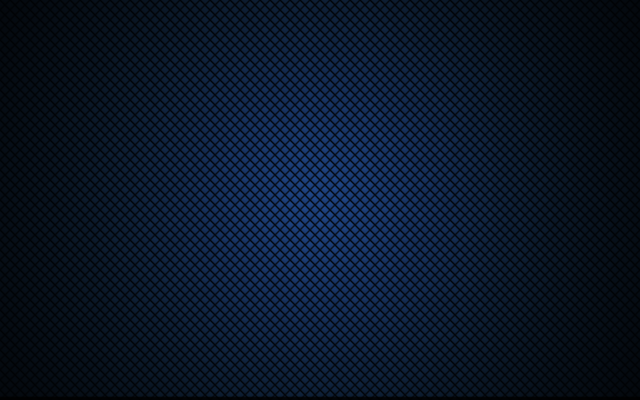
Give the GLSL for this pattern, as a Shadertoy shader.

```glsl
// A dark blue woven mesh of small diamonds, lit by a soft glow in the middle.
// Two diagonal families of grooves cut the cells; each cell gets a sheen
// and a slight tint, and a radial falloff dims the cloth to the borders.

const float PITCH = 0.025;        // diamond width, in canvas heights
const float GROOVE_WIDTH = 0.10;  // half width of a groove, in cells
const float HEM_HEIGHT = 0.008;   // dark strip along the bottom

const vec3 GLOW_BLUE = vec3(0.108, 0.245, 0.475);
const vec3 SHADE_BLUE = vec3(0.118, 0.275, 0.455);
const vec3 GROOVE_COLOR = vec3(0.008, 0.018, 0.035);

float hash(vec2 cell) {
    return fract(sin(dot(cell, vec2(127.1, 311.7))) * 4375.85);
}

// Coverage of grooves lying on whole values of one weave axis.
float groove(float axis, float halfWidth, float feather) {
    float dist = 0.5 - abs(fract(axis) - 0.5);
    return 1.0 - smoothstep(halfWidth - feather, halfWidth + feather, dist);
}

// Light falling from the centre, with r in canvas heights.
float glow(float r) {
    return exp(-2.45 * pow(r, 1.5));
}

// Rounded thread shading; neighbouring cells run along crossing axes.
float threadSheen(vec2 weave) {
    vec2 cell = floor(weave);
    vec2 local = fract(weave) - 0.5;
    float parity = mod(cell.x + cell.y, 2.0);
    float across = mix(local.x, local.y, parity);
    float rounded = 1.08 - 0.65 * across * across;
    float topLight = 0.12 * (local.x - local.y);
    return rounded + topLight + 0.07 * (hash(cell) - 0.5);
}

void mainImage(out vec4 fragColor, in vec2 fragCoord) {
    float pixel = 1.0 / iResolution.y;
    vec2 p = fragCoord * pixel;
    vec2 center = 0.5 * iResolution.xy * pixel;
    vec2 offset = p - center;

    // Diagonal weave axes
    vec2 weave = vec2(offset.x + offset.y, offset.x - offset.y) / PITCH;
    float feather = 0.8 * pixel / PITCH;

    // Lit cloth
    float light = glow(length(offset));
    vec3 tint = mix(SHADE_BLUE, GLOW_BLUE, smoothstep(0.2, 0.8, light));
    vec3 cloth = tint * light * threadSheen(weave);

    // Grooves: the falling family is a little deeper
    float falling = 0.92 * groove(weave.x, GROOVE_WIDTH, feather);
    float rising = 0.75 * groove(weave.y, GROOVE_WIDTH, feather);
    float cut = max(falling, rising);
    vec3 color = mix(cloth, GROOVE_COLOR * (0.3 + 0.7 * light), cut);

    // Bottom hem
    float hem = 1.0 - smoothstep(HEM_HEIGHT - pixel, HEM_HEIGHT + pixel, p.y);
    color *= 1.0 - 0.85 * hem;

    fragColor = vec4(color, 1.0);
}
```
